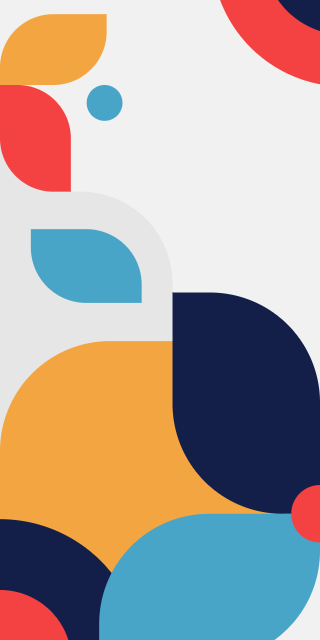
Reproduce this background procedurally as a Shadertoy shader.

```glsl
const vec3 PAPER  = vec3(0.945);
const vec3 GREY   = vec3(0.902);
const vec3 ORANGE = vec3(0.953, 0.647, 0.255);
const vec3 NAVY   = vec3(0.075, 0.122, 0.286);
const vec3 BLUE   = vec3(0.286, 0.647, 0.784);
const vec3 RED    = vec3(0.957, 0.255, 0.255);

const float SMALL_ROUND = 0.1667;
const float LARGE_ROUND = 0.3438;
const float RISING  = 1.0;   // rounded at top right and bottom left
const float FALLING = -1.0;  // rounded at top left and bottom right

// Quadrant open to the lower left, with a rounded corner
float roundedCorner(vec2 p, float radius) {
    p += radius;
    return length(max(p, 0.0)) + min(max(p.x, p.y), 0.0) - radius;
}

// Box with two opposite corners rounded
float leaf(vec2 p, vec2 lower, vec2 upper, float radius, float diagonal) {
    vec2 q = p - 0.5 * (lower + upper);
    vec2 halfSize = 0.5 * (upper - lower);
    q.x *= diagonal;
    return max(roundedCorner(q - halfSize, radius),
               roundedCorner(-q - halfSize, radius));
}

float disc(vec2 p, vec2 center, float radius) {
    return length(p - center) - radius;
}

// Paint a shape with an edge one pixel wide
void paint(inout vec3 color, vec3 ink, float dist) {
    color = mix(color, ink, clamp(0.5 - dist * iResolution.x, 0.0, 1.0));
}

void paintRing(inout vec3 color, vec2 p, vec2 center, vec2 radii, vec3 outer, vec3 inner) {
    paint(color, outer, disc(p, center, radii.x));
    paint(color, inner, disc(p, center, radii.y));
}

void mainImage(out vec4 fragColor, in vec2 fragCoord) {
    vec2 p = fragCoord / iResolution.x;
    vec3 color = PAPER;

    // Grey backing
    paint(color, GREY, leaf(p, vec2(-0.6, 0.568), vec2(0.5391, 1.401), 0.2865, RISING));
    paint(color, GREY, leaf(p, vec2(-0.1, 1.39), vec2(0.1667, 1.568), 0.0, RISING));

    // Small leaves and dot
    paint(color, ORANGE, leaf(p, vec2(0.0, 1.7344), vec2(0.3333, 1.9557), SMALL_ROUND, FALLING));
    paint(color, RED, leaf(p, vec2(0.0, 1.401), vec2(0.2214, 1.7344), SMALL_ROUND, RISING));
    paint(color, BLUE, leaf(p, vec2(0.0964, 1.0534), vec2(0.4427, 1.2839), 0.1732, RISING));
    paint(color, BLUE, disc(p, vec2(0.3268, 1.6784), 0.056));

    // Upper right ring
    paintRing(color, p, vec2(1.078, 2.146), vec2(0.4167, 0.2552), RED, NAVY);

    // Large leaves around the lower left ring
    paint(color, ORANGE, leaf(p, vec2(0.0, 0.0729), vec2(0.8854, 0.9341), LARGE_ROUND, FALLING));
    paintRing(color, p, vec2(0.0, -0.0677), vec2(0.4453, 0.224), NAVY, RED);
    paint(color, BLUE, leaf(p, vec2(0.3099, -0.0651), vec2(1.0, 0.3945), LARGE_ROUND, FALLING));
    paint(color, NAVY, leaf(p, vec2(0.5391, 0.3945), vec2(1.0, 1.0859), LARGE_ROUND, RISING));

    // Dot on the right edge
    paint(color, RED, disc(p, vec2(1.0, 0.3945), 0.0898));

    fragColor = vec4(color, 1.0);
}
```
